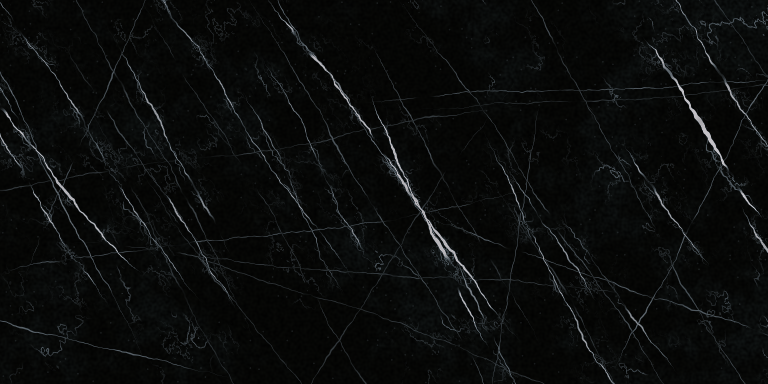
This texture is drawn by a WebGL 2 fragment shader. Its source:

```glsl
#version 300 es
precision highp float;
// Black marble with slanting white veins, faint hairline cracks and ragged wisps.

uniform vec2 u_resolution;
out vec4 fragColor;

const vec3 STONE = vec3(0.019, 0.021, 0.016);
const vec3 HAZE = vec3(0.034, 0.048, 0.055);
const vec3 COOL_VEIN = vec3(0.58, 0.65, 0.71);
const vec3 PALE_VEIN = vec3(0.79, 0.78, 0.80);
const float VEIN_ANGLE = -1.0;

float hash(vec2 p) {
  vec3 q = fract(p.xyx * 0.1031);
  q += dot(q, q.yzx + 33.33);
  return fract((q.x + q.y) * q.z);
}

float cornerSlope(vec2 cell, vec2 offset) {
  float a = 6.2832 * hash(cell);
  return dot(vec2(cos(a), sin(a)), offset);
}

float gradientNoise(vec2 p) {
  vec2 i = floor(p), f = p - i;
  vec2 u = f * f * f * (f * (f * 6.0 - 15.0) + 10.0);
  vec2 e = vec2(1.0, 0.0);
  float low = mix(cornerSlope(i, f), cornerSlope(i + e, f - e), u.x);
  float high = mix(cornerSlope(i + e.yx, f - e.yx), cornerSlope(i + 1.0, f - 1.0), u.x);
  return mix(low, high, u.y);
}

float fbm(vec2 p) {
  float sum = 0.0, gain = 0.5;
  for (int i = 0; i < 4; i++) {
    sum += gain * gradientNoise(p);
    p = mat2(1.6, 1.2, -1.2, 1.6) * p + 7.3;
    gain *= 0.6;
  }
  return sum;
}

// Share of a pixel covered by a band of the given half width.
float cover(float d, float halfWidth, float px) {
  float r = 0.5 * px;
  return clamp((min(d + r, halfWidth) - max(d - r, -halfWidth)) / px, 0.0, 1.0);
}

// Position along (x) and across (y) a line.
vec2 lineSpace(vec2 p, vec2 origin, float angle) {
  vec2 dir = vec2(cos(angle), sin(angle));
  return vec2(dot(p - origin, dir), dot(p - origin, vec2(-dir.y, dir.x)));
}

// Ragged, tapering and partly broken thread along the x axis.
float strand(vec2 q, float halfLength, float halfWidth, float rough, float seed, float px) {
  if (abs(q.x) > halfLength || abs(q.y) > 0.06) return 0.0;
  q.y += rough * (gradientNoise(vec2(q.x * 12.0, seed + 2.4))
       + 0.5 * gradientNoise(vec2(q.x * 41.0, seed + 3.7))
       + 0.25 * gradientNoise(vec2(q.x * 95.0, seed + 5.2)));
  float taper = 1.0 - smoothstep(0.6, 1.0, abs(q.x) / halfLength);
  float swell = 0.6 + 1.8 * max(0.0, gradientNoise(vec2(q.x * 7.0, seed + 8.3)))
              + 0.5 * gradientNoise(vec2(q.x * 50.0, seed + 9.6));
  float unbroken = smoothstep(-0.4, -0.05, gradientNoise(vec2(q.x * 9.0, seed + 1.9)));
  return cover(q.y, halfWidth * max(swell, 0.2) * taper, px) * unbroken;
}

// Ragged threads along the zero line of warped noise, stretched along the veins.
float wisps(vec2 p, float scale, float px) {
  vec2 s = lineSpace(p, vec2(0.0), VEIN_ANGLE) * scale * vec2(0.6, 1.0);
  vec2 warp = vec2(fbm(s * 2.3 + 4.1), fbm(s * 2.3 + 19.7));
  float n = gradientNoise(s + 0.75 * warp);
  float slope = length(vec2(dFdx(n), dFdy(n)));
  return cover(px * n / max(slope, 1e-4), 0.0013, px);
}

void main() {
  float px = 1.0 / u_resolution.y;
  vec2 p = gl_FragCoord.xy * px;
  float width = u_resolution.x * px;
  float light = 0.0, halo = 0.0;
  float gaps = smoothstep(-0.1, 0.2, gradientNoise(p * 11.0 + 5.0));

  // Main veins, each with splinters and a cloudy fringe
  for (int i = 0; i < 22; i++) {
    float k = float(i), seed = 97.0 * hash(vec2(k, 3.0)) + 0.37;
    float strength = hash(vec2(k, 11.0));
    vec2 origin = vec2(((k + hash(vec2(k, 5.0))) / 22.0 * 1.2 - 0.1) * width, hash(vec2(k, 7.0)));
    float angle = VEIN_ANGLE + mix(-0.13, 0.11, hash(vec2(k, 9.0)));
    float reach = mix(0.2, 0.7, hash(vec2(k, 13.0)));
    vec2 q = lineSpace(p, origin, angle);
    q.y += 0.03 * gradientNoise(vec2(q.x * 2.7, seed));
    float core = strand(q, reach, mix(0.0016, 0.0058, pow(strength, 3.0)), 0.009, seed, px);
    float side = strand(q + vec2(0.0, 0.003), reach, 0.0014, 0.026, seed + 31.0, px);
    light = max(light, max(core * mix(0.65, 1.0, strength), 0.5 * side * gaps));
    float nearness = exp(-abs(q.y) / 0.024) * (1.0 - smoothstep(0.6, 1.0, abs(q.x) / reach));
    halo = max(halo, nearness * mix(0.3, 1.0, strength));
  }

  // Hairline cracks: some follow the veins, the others cross them
  for (int i = 0; i < 24; i++) {
    float k = float(i), seed = 89.0 * hash(vec2(k, 23.0)) + 0.41;
    float pick = hash(vec2(k, 27.0));
    float angle = i % 2 == 0 ? VEIN_ANGLE + mix(-0.12, 0.08, pick)
                : i % 3 == 0 ? mix(0.85, 1.45, pick) : mix(-0.42, 0.3, pick);
    vec2 origin = vec2((k + hash(vec2(k, 25.0))) / 24.0 * width, hash(vec2(k, 29.0)));
    vec2 q = lineSpace(p, origin, angle);
    q.y += 0.03 * gradientNoise(vec2(q.x * 2.0, seed));
    float crack = strand(q, mix(0.4, 1.0, hash(vec2(k, 31.0))), 0.0013, 0.007, seed, px);
    light = max(light, crack * mix(0.25, 0.6, hash(vec2(k, 33.0))));
  }

  // Wisps gather in patches and beside the veins
  float cloud = fbm(p * 2.6 + 13.0);
  float patches = max(smoothstep(0.0, 0.25, cloud), halo) * gaps;
  light = max(light, 0.5 * patches * wisps(p, 6.0, px));
  light = max(light, 0.65 * halo * gaps * wisps(p + 3.3, 17.0, px));
  light = max(light, 0.22 * smoothstep(0.1, 0.4, gradientNoise(p * 6.0)) * wisps(p + 7.7, 11.0, px));

  // Dust specks
  vec2 grid = p * 85.0, cell = floor(grid);
  vec2 center = 0.25 + 0.5 * vec2(hash(cell + 41.0), hash(cell + 67.0));
  float speck = step(0.965, hash(cell)) * smoothstep(0.3, 0.05, length(grid - cell - center));
  light = max(light, 0.14 * speck);

  // Stone body with haze and fine grain
  float haze = smoothstep(-0.1, 0.45, cloud + 0.6 * fbm(p * 14.0)) + 0.9 * halo * gaps;
  float grain = 1.0 + 0.9 * gradientNoise(p * 115.0) + 0.5 * gradientNoise(p * 47.0);
  vec3 color = (STONE + HAZE * 0.62 * haze) * grain;
  color = mix(color, mix(COOL_VEIN, PALE_VEIN, smoothstep(0.4, 0.9, light)), light);
  fragColor = vec4(color, 1.0);
}
```
